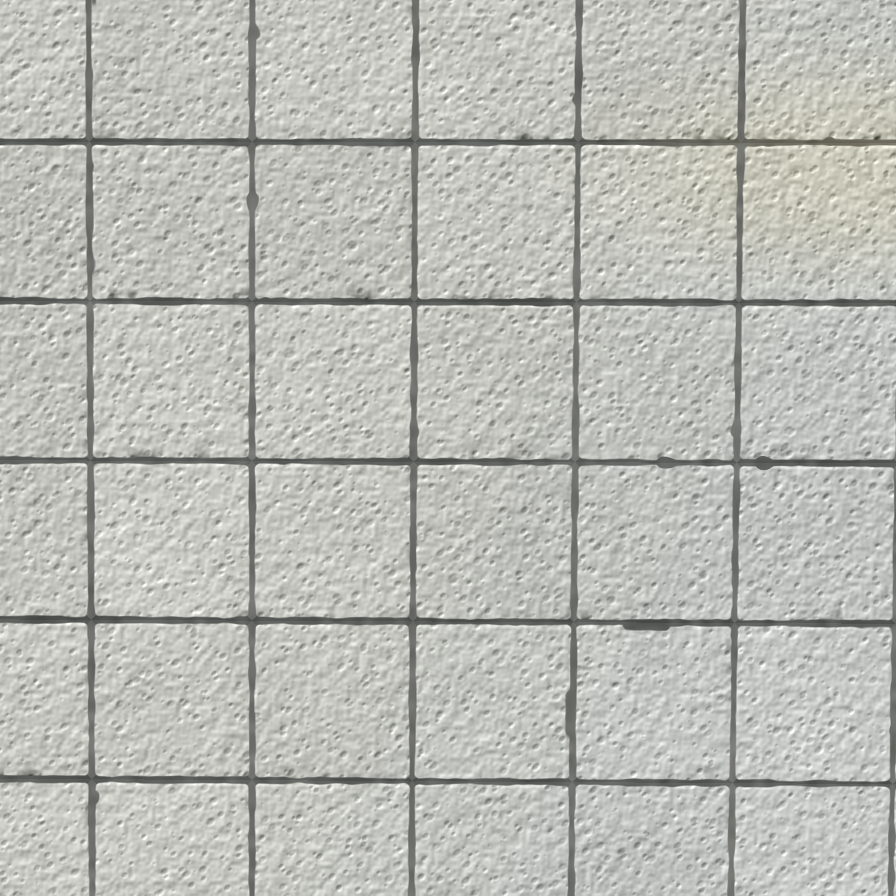
Reproduce this texture procedurally as a Shadertoy shader.

```glsl
// A wall of pale square tiles with rough, pitted faces and thin dark joints.
// The faces are lit from the upper left using the slope of a noise height field
// with cellular pits; each joint is the outside of a rounded box with ragged edges.

#define TILE_COLOR vec3(0.765, 0.768, 0.742)
#define JOINT_COLOR vec3(0.425, 0.430, 0.415)
#define SHADOW_COLOR vec3(0.315, 0.325, 0.315)
#define JOINT_HALF 0.0036
#define CORNER_RADIUS 0.005
#define EDGE_WEAR 0.0022
#define RELIEF 0.46
#define PIT_DEPTH 0.32
#define GRIME 0.32
#define LIGHT_STEP vec2(-0.0014, 0.0021)

float hash(vec2 p) {
    vec3 q = fract(p.xyx * 0.1031);
    q += dot(q, q.yzx + 33.33);
    return fract((q.x + q.y) * q.z);
}

float noise(vec2 p) {
    vec2 i = floor(p), f = fract(p);
    f = f * f * (3.0 - 2.0 * f);
    return mix(mix(hash(i), hash(i + vec2(1, 0)), f.x),
               mix(hash(i + vec2(0, 1)), hash(i + vec2(1, 1)), f.x), f.y);
}

// Cellular pits of random size, stretched along a rising diagonal.
float pits(vec2 uv) {
    vec2 p = mat2(0.8, -0.6, 0.6, 0.8) * uv * vec2(66.0, 98.0);
    vec2 cell = floor(p);
    float depth = 0.0;
    for (int y = -1; y <= 1; y++)
    for (int x = -1; x <= 1; x++) {
        vec2 id = cell + vec2(x, y);
        vec2 center = id + vec2(hash(id), hash(id + 41.7));
        float size = hash(id + 87.3);
        float radius = 0.08 + 0.42 * size * size;
        float pit = 1.0 - smoothstep(0.3 * radius, radius, length(p - center));
        depth = max(depth, pit * smoothstep(0.25, 0.8, size));
    }
    return depth;
}

float height(vec2 uv) {
    float grain = 0.6 * noise(uv * 115.0) + 0.4 * noise(uv * 225.0 + 9.0);
    return grain - PIT_DEPTH * pits(uv);
}

// Signed distance to a rounded box, negative inside.
float roundBox(vec2 p, vec2 halfSize, float radius) {
    vec2 q = abs(p) - halfSize + radius;
    return length(max(q, 0.0)) + min(max(q.x, q.y), 0.0) - radius;
}

void mainImage(out vec4 fragColor, in vec2 fragCoord) {
    vec2 uv = fragCoord / iResolution.xy;
    float aa = 1.0 / min(iResolution.x, iResolution.y);

    // Slightly skewed grid: columns widen toward the top, lower rows tilt.
    vec2 pitch = vec2(mix(0.1782, 0.1825, uv.y), 0.1777);
    vec2 origin = vec2(mix(0.103, 0.099, uv.y), 0.131 - 0.007 * uv.x * (1.0 - uv.y));
    vec2 grid = (uv - origin) / pitch;
    vec2 tile = floor(grid);
    vec2 local = (fract(grid) - 0.5) * pitch;
    vec2 halfTile = 0.5 * pitch - JOINT_HALF;
    float tone = hash(tile + 17.0);

    // Ragged outline, with a few larger chips.
    float wear = EDGE_WEAR * (noise(uv * 48.0) + 0.5 * noise(uv * 120.0) - 0.75);
    wear += 0.005 * smoothstep(0.84, 0.98, noise(uv * 27.0 + 5.0));
    float dist = roundBox(local, halfTile, CORNER_RADIUS) + wear;

    // Tile face: relief, pits, tile tone and broad warm or cool drift.
    float slope = height(uv) - height(uv + LIGHT_STEP);
    float drift = sin(uv.x * 5.0 + 2.0 * uv.y) * sin(uv.y * 6.0 - uv.x * 2.0);
    float warm = smoothstep(0.45, 0.0, length((uv - vec2(1.0, 0.81)) * vec2(1.0, 2.5)));
    vec3 face = TILE_COLOR + 0.03 * (tone - 0.5) + 0.012 * drift;
    face += 0.03 * (noise(uv * 22.0) - 0.5);
    face += vec3(0.03, 0.015, -0.035) * warm;
    face += vec3(-0.008, 0.0, 0.014) * smoothstep(0.3, 1.0, uv.x - 0.5 * uv.y + 0.2);
    face += RELIEF * slope - 0.07 * pits(uv);

    // Lit upper and left rims.
    vec2 rimLow = local + halfTile;
    vec2 rimHigh = halfTile - local;
    float topRim = smoothstep(0.005, 0.001, rimHigh.y) * smoothstep(0.2, 0.7, noise(uv * 34.0));
    float leftRim = smoothstep(0.004, 0.001, rimLow.x) * noise(uv * 40.0 + 3.0);
    face += 0.13 * topRim + 0.06 * leftRim;

    // Grime specks gathering along the lower and right edges.
    float nearEdge = exp(-rimLow.y / 0.007) + 0.5 * exp(-rimHigh.x / 0.005);
    float specks = smoothstep(0.5, 0.85, noise(uv * 95.0 + 7.0));
    float patches = smoothstep(0.35, 0.8, noise(uv * 15.0 + 21.0));
    face -= GRIME * nearEdge * specks * patches;

    // Joints: horizontal ones are shaded below the overhanging tile.
    vec2 toLine = 0.5 * pitch - abs(local);
    float horizontal = smoothstep(-0.001, 0.001, toLine.x - toLine.y);
    float shade = horizontal * (0.55 + 0.45 * smoothstep(0.002, -0.003, local.y));
    vec3 joint = mix(JOINT_COLOR, SHADOW_COLOR, shade);
    joint += 0.09 * (noise(uv * 85.0) - 0.5) + 0.06 * (noise(uv * 12.0) - 0.5);
    joint += vec3(0.10, 0.075, 0.03) * warm * horizontal;

    vec3 color = mix(face, joint, smoothstep(-aa, aa, dist));
    fragColor = vec4(clamp(color, 0.0, 1.0), 1.0);
}
```
